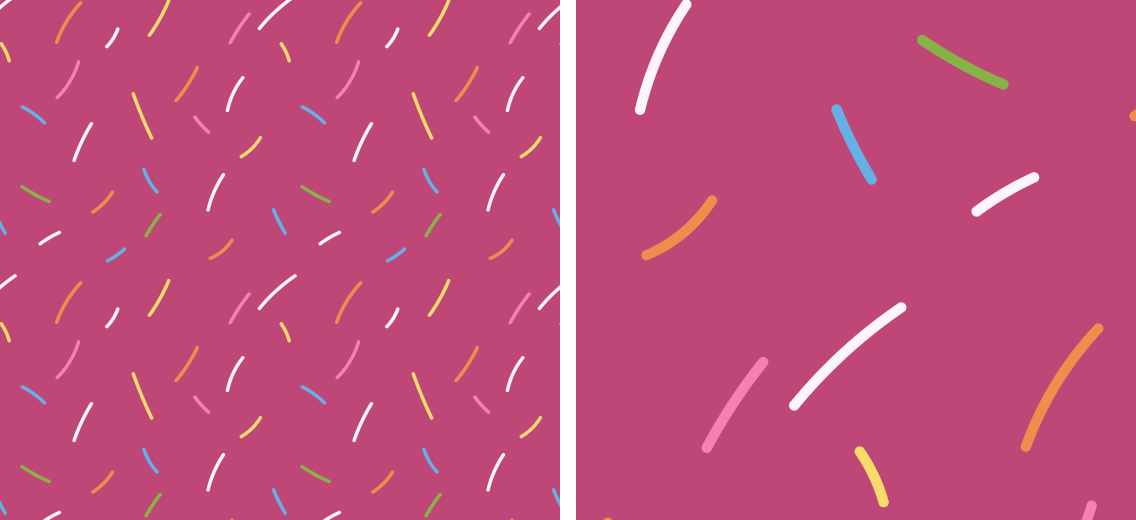
Left, the full canvas; right, a detail of the centre.
A WebGL 1 fragment shader for this pattern:

```glsl
precision highp float;

uniform vec2 u_resolution;

float hash(float n) {
  return fract(sin(n * 12.9898) * 43758.5453);
}

// Distance to a round-ended stroke along x, bowed into a parabola
float strokeDistance(vec2 q, float halfLength, float bend) {
  float along = clamp(q.x, -halfLength, halfLength);
  float bow = bend * (along * along / halfLength - 0.5 * halfLength);
  return length(vec2(q.x - along, q.y - bow));
}

// Ranks 0 to 22 share out the six sprinkle colours
vec3 sprinkleColor(float rank) {
  vec3 color = vec3(0.99, 0.96, 0.98);
  color = mix(color, vec3(0.97, 0.86, 0.42), step(5.5, rank));
  color = mix(color, vec3(0.94, 0.55, 0.30), step(9.5, rank));
  color = mix(color, vec3(0.40, 0.69, 0.91), step(13.5, rank));
  color = mix(color, vec3(0.97, 0.50, 0.70), step(17.5, rank));
  return mix(color, vec3(0.53, 0.70, 0.27), step(20.5, rank));
}

void main() {
  // Two square tiles across, anchored to the top edge
  vec2 fromTop = vec2(gl_FragCoord.x, u_resolution.y - gl_FragCoord.y);
  vec2 p = fromTop * 2.0 / u_resolution.x;
  float pixel = 2.0 / u_resolution.x;
  vec3 color = vec3(0.75, 0.28, 0.465);

  for (int i = 0; i < 23; i++) {
    float n = float(i);

    // Jittered lattice that spreads the sprinkles evenly and wraps
    vec2 jitter = vec2(hash(n + 1.3), hash(n + 41.7)) - 0.5;
    vec2 center = vec2(n, 5.0 * n) / 23.0 + 0.09 * jitter;
    vec2 d = p - center;
    d -= floor(d + 0.5);

    // Diagonal lean, more often rising to the right
    float lean = hash(n + 83.1) < 0.6 ? -1.0 : 1.0;
    float angle = lean * mix(0.45, 1.2, hash(n + 127.9));
    vec2 dir = vec2(cos(angle), sin(angle));
    vec2 q = vec2(dot(d, dir), dot(d, vec2(-dir.y, dir.x)));

    float halfLength = mix(0.026, 0.088, hash(n + 171.3));
    float bend = 0.3 * (hash(n + 219.7) - 0.5);
    float edge = 0.0062 - strokeDistance(q, halfLength, bend);
    float cover = clamp(edge / pixel + 0.5, 0.0, 1.0);
    color = mix(color, sprinkleColor(mod(7.0 * n, 23.0)), cover);
  }

  gl_FragColor = vec4(color, 1.0);
}
```
